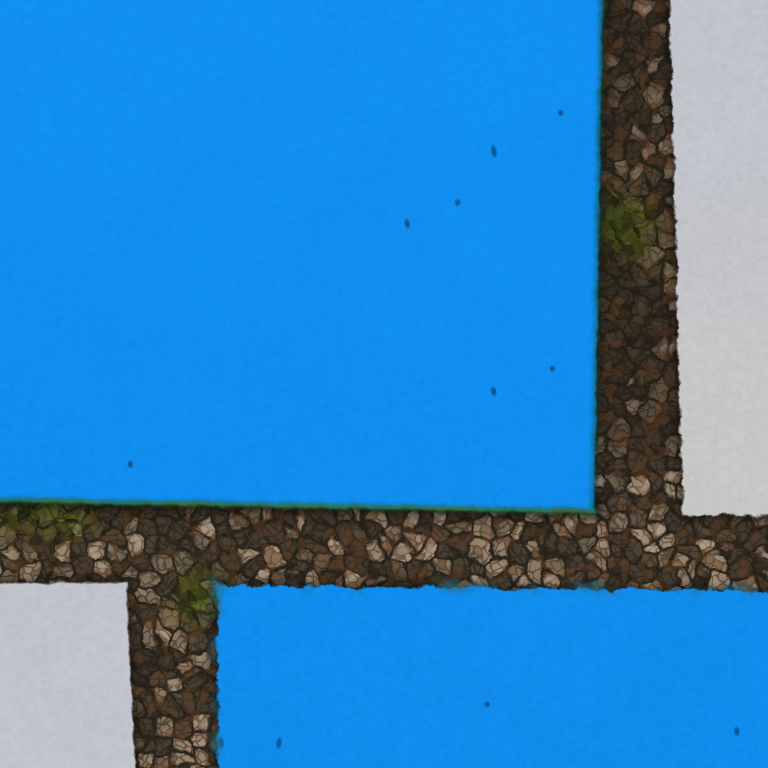
Write a WebGL 2 fragment shader that draws this texture.

```glsl
#version 300 es
precision highp float;
// Painted blue and pale paving tiles parted by gritty joints with mossy edges.

#define BLUE vec3(0.065, 0.555, 0.935)
#define PALE vec3(0.755, 0.765, 0.795)
#define SOIL vec3(0.15, 0.125, 0.09)
#define STONE vec3(0.66, 0.57, 0.47)
#define MOSS vec3(0.19, 0.25, 0.045)
#define TEAL vec3(0.10, 0.46, 0.42)
#define GRAIN_SCALE 44.0
#define EDGE_ROUGHNESS 0.0035
#define EDGE_SOFTNESS 0.0022

uniform vec2 u_resolution;
out vec4 fragColor;

vec2 hash2(vec2 p) {
  vec3 q = fract(p.xyx * vec3(0.1031, 0.1030, 0.0973));
  q += dot(q, q.yzx + 33.33);
  return fract((q.xx + q.yz) * q.zy);
}

// Smooth layered waves, roughly -1 to 1
float waves(vec2 p) {
  float sum = 0.0, amp = 0.5;
  for (int i = 0; i < 4; i++) {
    sum += amp * sin(p.x + 1.7 * sin(p.y * 0.8)) * cos(p.y + 1.3 * sin(p.x * 0.7));
    p = mat2(1.6, 1.2, -1.2, 1.6) * p + 3.7;
    amp *= 0.55;
  }
  return sum;
}

// Cellular noise: nearest distance, gap to the second, random cell value
vec3 cells(vec2 p) {
  vec2 base = floor(p);
  float near = 9.0, second = 9.0, id = 0.0;
  for (int y = -1; y <= 1; y++)
    for (int x = -1; x <= 1; x++) {
      vec2 c = base + vec2(x, y);
      vec2 h = hash2(c + 17.0);
      float d = length(c + h - p);
      if (d < near) { second = near; near = d; id = hash2(c + 71.0).x; }
      else second = min(second, d);
    }
  return vec3(near, second - near, id);
}

float cover(float d) { return 1.0 - smoothstep(-EDGE_SOFTNESS, EDGE_SOFTNESS, d); }
float band(float x, float centre, float width) {
  float t = (x - centre) / width;
  return exp(-t * t);
}

vec3 gravel(vec2 p) {
  vec2 warped = p + 0.007 * vec2(waves(p * 65.0), waves(p.yx * 65.0 + 9.0));
  vec3 coarse = cells(warped * GRAIN_SCALE);
  vec3 fine = cells(warped * GRAIN_SCALE * 2.1 + 5.0);
  float upright = smoothstep(0.36, 0.46, p.y);
  float patches = waves(p * 19.0 + 2.0);
  float pale = smoothstep(0.3, 0.95, coarse.z + 0.3 * patches - 0.18 * upright);
  float rim = smoothstep(0.03, 0.3, coarse.y);
  float tone = mix(0.12, 0.3 + 0.7 * pale, rim);
  tone *= 0.55 + 0.45 * smoothstep(0.0, 0.35, fine.y) + 0.25 * (fine.z - 0.5);
  tone *= 1.0 - 0.32 * upright;
  vec3 col = mix(SOIL * 0.75, STONE, clamp(tone, 0.0, 1.0));
  // Rusty grains and a few clear pale chips
  col = mix(col, vec3(0.34, 0.22, 0.13), 0.45 * step(0.72, fine.z));
  float chip = step(0.86, coarse.z) * smoothstep(0.38, 0.12, coarse.x);
  col = mix(col, vec3(0.68, 0.62, 0.54), 0.6 * chip * (1.0 - 0.5 * upright));
  // Moss gathers at the left end and at the lower junction
  float moss = band(p.x, 0.0, 0.10) * band(p.y, 0.325, 0.03)
             + band(p.x, 0.26, 0.035) * band(p.y, 0.225, 0.03)
             + 0.5 * band(p.x, 0.81, 0.04) * band(p.y, 0.70, 0.05);
  return mix(col, MOSS * (0.5 + fine.z), clamp(moss * (0.75 + patches), 0.0, 0.8));
}

// Faint mottling, paint grain and sparse dark specks
vec3 paint(vec3 tint, vec2 p) {
  float mottle = 0.012 * waves(p * 14.0) + 0.014 * waves(p * 160.0);
  vec3 col = tint * (1.0 + mottle + 0.025 * (cells(p * 150.0).z - 0.5));
  vec2 cell = floor(p * 9.0), h = hash2(cell + 31.0);
  vec2 q = fract(p * 9.0) - 0.2 - 0.6 * h;
  q.x += 0.3 * (h.x - 0.5) * q.y;
  float speck = smoothstep(0.045, 0.015, length(q * vec2(1.0, 0.4 + 0.6 * h.y)));
  return mix(col, tint * 0.45, 0.65 * speck * step(0.85, hash2(cell + 53.0).y));
}

void main() {
  vec2 p = gl_FragCoord.xy / u_resolution;
  float rough = EDGE_ROUGHNESS * (waves(p * 95.0) + 0.6 * waves(p * 210.0));

  // Signed distances of the four slightly skewed tiles
  float bigRight = p.x - 0.7735 - 0.0165 * (p.y - 0.33);
  float bigBottom = 0.348 - 0.019 * p.x - p.y;
  float bigBlue = max(bigRight, bigBottom) + 0.45 * rough;
  float rightPale = max(0.889 - 0.026 * (p.y - 0.33) - p.x, 0.329 - p.y) + rough;
  float leftPale = max(p.x - 0.165 - 0.045 * (0.24 - p.y), p.y - 0.241) + 0.5 * rough;
  float lowBlue = max(0.283 - p.x, p.y - 0.240 + 0.009 * p.x) + 1.3 * rough;
  float nearest = min(min(bigBlue, rightPale), min(leftPale, lowBlue));

  // Joint, shaded where it meets the tiles
  vec3 col = gravel(p);
  col *= 1.0 - 0.55 * exp(-max(nearest, 0.0) * 170.0);
  col *= 1.0 - 0.6 * exp(-max(bigBlue, 0.0) * 110.0) * step(p.y, 0.36);

  // Tile faces
  vec3 blue = paint(BLUE * (1.0 + 0.03 * (p.y - 0.5)), p);
  vec3 warmPale = PALE + vec3(0.03, 0.015, -0.015) * band(p.y, 0.4, 0.25);
  col = mix(col, paint(warmPale, p), cover(rightPale));
  col = mix(col, paint(PALE, p), cover(leftPale));
  col = mix(col, blue, cover(min(bigBlue, lowBlue)));

  // Green fringe on the large tile, broken stain on the lower one
  float patchy = 0.5 + 0.5 * waves(p * 37.0);
  float fringe = band(bigBlue, -0.001, 0.0045);
  float side = smoothstep(0.01, 0.0, abs(bigBottom));
  vec3 fringeTint = mix(TEAL * 0.7, mix(TEAL, MOSS * 1.7, patchy), side);
  col = mix(col, fringeTint, fringe * mix(0.25 + 0.5 * patchy, 0.85, side));
  float stain = band(lowBlue, 0.0, 0.008) * smoothstep(0.5, 0.8, patchy);
  col = mix(col, vec3(0.16, 0.44, 0.53), 0.65 * stain);
  fragColor = vec4(clamp(col, 0.0, 1.0), 1.0);
}
```
